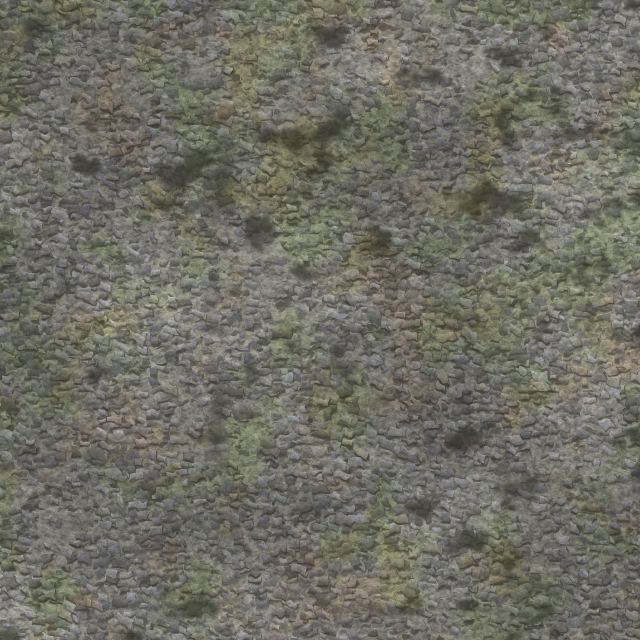
This texture is drawn by a three.js fragment shader. Its source:

```glsl
// Weathered rubble wall: small tilted grey stones in rough mortar, with stains and dark hollows.
varying vec2 vUv;

const vec3 MORTAR = vec3(0.486, 0.485, 0.455);
const vec3 COOL_STONE = vec3(0.505, 0.507, 0.520);
const vec3 WARM_STONE = vec3(0.525, 0.500, 0.465);
const vec3 CREVICE = vec3(0.235, 0.232, 0.208);
const vec3 MOSS_TINT = vec3(0.96, 1.0, 0.88);
const vec3 RUST_TINT = vec3(1.05, 0.98, 0.93);
const float EDGE = 0.0011;

float hash(vec2 p) {
  vec3 q = fract(p.xyx * 0.1031);
  q += dot(q, q.yzx + 33.33);
  return fract((q.x + q.y) * q.z);
}

vec2 hash2(vec2 p) {
  return vec2(hash(p), hash(p + 41.7));
}

float noise(vec2 p) {
  vec2 i = floor(p);
  vec2 f = fract(p);
  f = f * f * (3.0 - 2.0 * f);
  float low = mix(hash(i), hash(i + vec2(1.0, 0.0)), f.x);
  float high = mix(hash(i + vec2(0.0, 1.0)), hash(i + 1.0), f.x);
  return mix(low, high, f.y);
}

float fbm(vec2 p) {
  float sum = 0.0;
  float amplitude = 0.533;
  for (int i = 0; i < 4; i++) {
    sum += amplitude * noise(p);
    p = mat2(1.6, 1.2, -1.2, 1.6) * p + 7.3;
    amplitude *= 0.5;
  }
  return sum;
}

// Stretched noise that keeps its horizontal direction at every octave.
float layeredGrain(vec2 p) {
  return 0.45 * noise(p) + 0.33 * noise(p * 2.1 + 5.7) + 0.22 * noise(p * 4.3 + 11.9);
}

float boxDistance(vec2 p, vec2 halfSize) {
  vec2 d = abs(p) - halfSize;
  return length(max(d, 0.0)) + min(max(d.x, d.y), 0.0);
}

vec2 rotate(vec2 p, float angle) {
  float c = cos(angle);
  float s = sin(angle);
  return vec2(c * p.x + s * p.y, c * p.y - s * p.x);
}

// Lays one scattered set of stones, from the bottom up so shadows fall on those below.
vec3 addStones(vec3 base, vec2 uv, vec2 count, float seed, float density, float grain) {
  vec3 color = base;
  vec2 grid = uv * count;
  vec2 cell = floor(grid);
  for (int y = -1; y <= 1; y++) {
    for (int x = -1; x <= 1; x++) {
      vec2 id = cell + vec2(float(x), float(y));
      vec2 key = id + seed;
      vec2 jitter = hash2(key) - 0.5;
      vec2 shape = hash2(key + 113.0);
      vec2 look = hash2(key + 237.0);
      float present = step(hash(key + 331.0), density);

      // Tilted, sheared and tapered block
      vec2 p = (grid - id - 0.5 - 0.65 * jitter) / count;
      p = rotate(p, (hash(key + 419.0) - 0.55) * 0.75);
      p.x += (shape.y - 0.5) * 0.8 * p.y;
      p.y += (look.x - 0.5) * 0.35 * p.x;
      vec2 halfSize = mix(vec2(0.22, 0.21), vec2(0.49, 0.46), shape) / count;

      float body = boxDistance(p, halfSize);
      float shade = boxDistance(p + vec2(-0.0006, 0.0026), halfSize);
      float shadow = 1.0 - smoothstep(-0.001, 0.0026, shade);
      color = mix(color, CREVICE, shadow * present * mix(0.25, 0.8, look.y));

      float light = smoothstep(-halfSize.y, halfSize.y, p.y);
      float tone = mix(0.78, 1.16, look.x) * mix(0.87, 1.08, light);
      vec3 face = mix(COOL_STONE, WARM_STONE, smoothstep(0.45, 1.0, shape.x * 0.4 + look.y * 0.6));
      face *= tone * (0.77 + 0.46 * grain);
      float cover = 1.0 - smoothstep(-EDGE, EDGE, body);
      color = mix(color, face, cover * present * 0.88);
    }
  }
  return color;
}

void main() {
  vec2 uv = vUv;
  vec2 wobble = vec2(noise(uv * 130.0), noise(uv * 130.0 + 57.0)) - 0.5;
  vec2 warped = uv + wobble * 0.0055;

  // Rough mortar with flat crevices
  float grain = layeredGrain(warped * vec2(105.0, 155.0));
  float fineGrain = layeredGrain(uv * vec2(210.0, 260.0) + 19.0);
  vec3 color = MORTAR * (0.52 + 0.62 * grain + 0.36 * fineGrain);
  float crevice = smoothstep(0.58, 0.76, layeredGrain(warped * vec2(52.0, 92.0) + 31.0));
  color = mix(color, CREVICE, crevice * 0.6);

  // Stones from small to large, sparser where the mortar is thick
  float crowding = smoothstep(0.28, 0.62, fbm(uv * 9.0 + 3.0));
  color = addStones(color, warped, vec2(64.0, 108.0), 11.0, mix(0.2, 0.58, crowding), fineGrain);
  color = addStones(color, warped, vec2(47.0, 82.0), 503.0, mix(0.14, 0.5, crowding), fineGrain);
  color = addStones(color, warped, vec2(35.0, 60.0), 907.0, mix(0.06, 0.28, crowding), fineGrain);

  // Broad stains, hollows and a vertical seep line
  float stain = fbm(uv * vec2(4.5, 5.5) + 12.0);
  color *= 0.76 + 0.5 * stain;
  float hollow = smoothstep(0.62, 0.8, fbm(uv * vec2(15.0, 19.0) + 71.0));
  color = mix(color, CREVICE * 0.9, hollow * 0.7);
  float seepOffset = (uv.x - 0.345 - 0.03 * (noise(uv * vec2(3.0, 9.0)) - 0.5)) / 0.018;
  float seep = exp(-seepOffset * seepOffset) * smoothstep(0.35, 0.7, noise(uv * vec2(20.0, 13.0) + 8.0));
  color = mix(color, CREVICE, seep * 0.55);

  // Faint moss and rust
  color *= mix(vec3(1.0), MOSS_TINT, smoothstep(0.45, 0.7, fbm(uv * 13.0 + 23.0)));
  color *= mix(vec3(1.0), RUST_TINT, smoothstep(0.5, 0.72, fbm(uv * 16.0 + 47.0)));
  gl_FragColor = vec4(color, 1.0);
}
```
